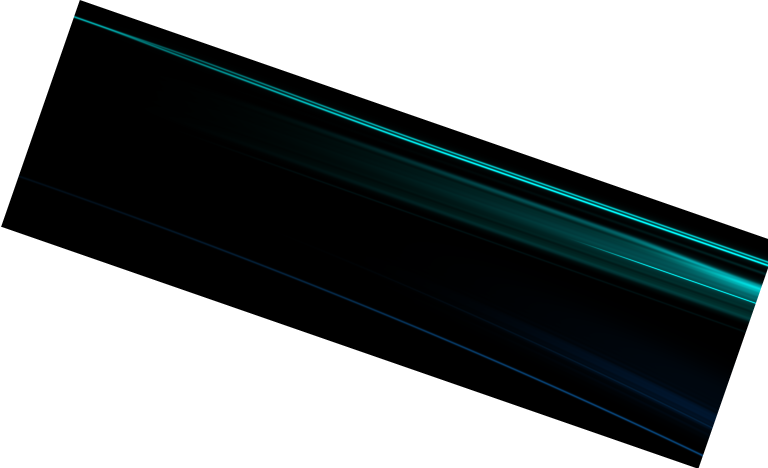
Write a WebGL 2 fragment shader that draws this background.

```glsl
#version 300 es
precision highp float;

uniform vec2 u_resolution;
out vec4 fragColor;

// Panel placement, in canvas widths measured from the upper left
const vec2 PANEL_CORNER = vec2(0.104, 0.0);
const vec2 PANEL_SIZE = vec2(0.961, 0.3125);
const float PANEL_TILT = 0.3342;

const vec3 PAPER = vec3(1.0);
const vec3 CYAN = vec3(0.0, 0.92, 0.93);
const vec3 TEAL = vec3(0.01, 0.31, 0.34);
const vec3 GREEN_TEAL = vec3(0.0, 0.19, 0.18);
const vec3 NAVY = vec3(0.0, 0.08, 0.17);
const vec3 BLUE = vec3(0.03, 0.26, 0.46);

// Heights across the panel, 0 at its upper edge and 1 at its lower edge
const float RAY_START = 0.074;
const float RAY_RISE = 0.024;
const float BAND_TOP = 0.183;
const float BAND_BOTTOM = 0.35;
const float THREAD = 0.270;
const float STREAK_COUNT = 110.0;

float hash(float n) {
    return fract(sin(n * 91.345) * 47453.13);
}

float noise(float x) {
    float f = fract(x);
    return mix(hash(floor(x)), hash(floor(x) + 1.0), f * f * (3.0 - 2.0 * f));
}

float glow(float d, float width) {
    return exp(-d * d / (width * width));
}

// Thin line that keeps its total light when narrower than a pixel
float ray(float d, float width, float pixel) {
    float w = max(width, 0.6 * pixel);
    return glow(d, w) * width / w;
}

vec3 cyanRays(float s, float t, float px) {
    float center = RAY_START + RAY_RISE * smoothstep(0.0, 0.55, s);
    float gap = 0.0065 * smoothstep(0.0, 0.2, s);
    float power = mix(0.4, 1.0, smoothstep(0.0, 0.6, s));
    float pair = 0.75 * ray(t - center + gap, 0.0042, px)
               + ray(t - center - gap, 0.0046, px);
    float halo = 0.13 * s * glow(t - center, 0.022);
    float echo = 0.16 * s * s * s * ray(t - 0.142, 0.006, px);
    return CYAN * (power * pair + halo + echo);
}

vec3 tealBand(float s, float t, float px) {
    float top = BAND_TOP + 0.018 * smoothstep(0.8, 1.0, s);
    float inside = smoothstep(top - 0.02, top + 0.01, t)
                 * (1.0 - smoothstep(BAND_BOTTOM - 0.02, BAND_BOTTOM + 0.025, t));
    float grow = smoothstep(0.08, 1.0, s);
    float streaks = 0.7 + 0.5 * noise(t * STREAK_COUNT);
    vec3 c = GREEN_TEAL * inside * grow * streaks * 0.85;
    c += TEAL * glow(t - 0.245, 0.035) * grow * grow * 0.65;

    // Upper edge and the flare at the right end
    float flare = smoothstep(0.68, 1.0, s);
    c += TEAL * ray(t - top, 0.009, px) * smoothstep(0.2, 0.75, s) * 0.75;
    c += CYAN * glow(t - top - 0.012, 0.026) * flare * flare * 0.52 * streaks;

    // Thread, lower edge and faint outer line
    c += CYAN * ray(t - THREAD, 0.003, px) * smoothstep(0.72, 0.86, s) * 0.65;
    c += TEAL * ray(t - BAND_BOTTOM + 0.007, 0.008, px) * smoothstep(0.1, 0.75, s) * 0.3;
    c += TEAL * ray(t - 0.377 - 0.02 * s, 0.004, px) * smoothstep(0.15, 0.45, s) * 0.18;
    return c;
}

vec3 blueRays(float s, float t, float px) {
    float curve = 0.777 + 0.165 * pow(s, 2.1);
    vec3 c = BLUE * ray(t - curve, 0.0045, px) * mix(0.2, 1.0, smoothstep(0.0, 0.9, s));

    // Fan of dim streaks that bends down toward the right
    float bent = t - 0.2 * s * s;
    float streaks = 0.45 + 0.9 * noise(bent * STREAK_COUNT + 7.0);
    float grow = smoothstep(0.35, 1.0, s);
    c += NAVY * glow(bent - 0.6, 0.055) * grow * grow * streaks * 0.9;
    c += NAVY * glow(bent - 0.48, 0.09) * grow * grow * 0.35;
    c += BLUE * ray(bent - 0.62, 0.004, px) * smoothstep(0.3, 1.0, s) * 0.3;
    return c;
}

void main() {
    vec2 p = vec2(gl_FragCoord.x, u_resolution.y - gl_FragCoord.y) / u_resolution.x;
    float pixel = 1.0 / u_resolution.x;

    // Panel coordinates: x along its length, y down across it
    vec2 along = vec2(cos(PANEL_TILT), sin(PANEL_TILT));
    vec2 down = vec2(-along.y, along.x);
    vec2 local = vec2(dot(p - PANEL_CORNER, along), dot(p - PANEL_CORNER, down));
    vec2 st = clamp(local / PANEL_SIZE, 0.0, 1.0);
    float px = pixel / PANEL_SIZE.y;

    vec3 light = cyanRays(st.x, st.y, px) + tealBand(st.x, st.y, px) + blueRays(st.x, st.y, px);

    // Panel with smooth edges on the plain backdrop
    vec2 edge = abs(local - 0.5 * PANEL_SIZE) - 0.5 * PANEL_SIZE;
    float cover = clamp(0.5 - max(edge.x, edge.y) / pixel, 0.0, 1.0);
    fragColor = vec4(mix(PAPER, min(light, 1.0), cover), 1.0);
}
```
